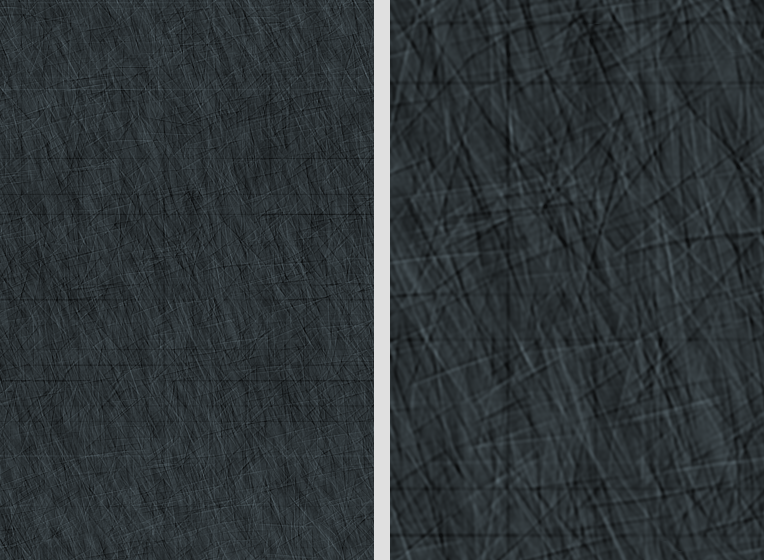
Left: the whole. Right: its middle third, enlarged.
This texture is drawn by a Shadertoy shader. Its source:

```glsl
// A dark slate surface covered with fine crossing scratches, mostly steep ones.
// Layers of short embossed strokes, each at its own angle, are summed over
// slanted grain, then straight horizontal and vertical hairlines are added.

#define TINT vec3(0.868, 1.0, 1.06)
#define BASE_LEVEL 0.2
#define SCRATCH_LAYERS 26
#define STEEP_LAYERS 16
#define STEEP_ANGLE 1.9
#define ROW_SPACING 0.009
#define LINE_WIDTH 0.002
#define SCRATCH_CONTRAST 0.058
#define GRAIN_CONTRAST 0.085
#define HAIRLINE_CONTRAST 0.08

vec4 hash4(vec2 p) {
    vec4 q = fract(p.xyxy * vec4(0.1031, 0.1030, 0.0973, 0.1099));
    q += dot(q, q.wzxy + 33.33);
    return fract((q.xxyz + q.yzzw) * q.zywx);
}

// Value noise, centred on zero.
float noise(vec2 p) {
    vec2 i = floor(p), f = fract(p);
    f = f * f * (3.0 - 2.0 * f);
    float low = mix(hash4(i).x, hash4(i + vec2(1, 0)).x, f.x);
    float high = mix(hash4(i + vec2(0, 1)).x, hash4(i + vec2(1, 1)).x, f.x);
    return mix(low, high, f.y) - 0.5;
}

vec2 rotate(vec2 p, float angle) {
    float c = cos(angle), s = sin(angle);
    return vec2(c * p.x + s * p.y, c * p.y - s * p.x);
}

float stroke(float d, float width) {
    return 1.0 - smoothstep(0.0, width, abs(d));
}

// One layer of tapered, slightly bowed strokes running along x.
float scratchLayer(vec2 p, float strokeLength, float seed, float lightShare, float width) {
    float y = p.y / ROW_SPACING;
    float sum = 0.0;
    for (int r = -2; r <= 2; r++) {
        float row = floor(y) + float(r);
        float x = p.x / strokeLength + hash4(vec2(row, seed + 3.0)).x;
        vec4 shape = hash4(vec2(floor(x) + seed, row));
        float strength = hash4(vec2(row + 51.0, floor(x) + seed)).y;
        float u = fract(x) - 0.5;
        float centre = row + 0.5 + (shape.x - 0.5) * 0.9
                     + (shape.y - 0.5) * 3.2 * u * 0.5
                     + (shape.z - 0.5) * 0.8 * u * u;
        float d = (y - centre) * ROW_SPACING;
        float relief = stroke(d, width) - 0.5 * stroke(d - 0.0022, width);
        float taper = 1.0 - smoothstep(0.15, 0.5, abs(u));
        float tone = shape.w < lightShare ? 1.0 : -1.0;
        sum += tone * relief * taper * pow(strength, 4.0);
    }
    return sum;
}

// Long straight lines; across is the axis they are spread over.
float hairlines(float across, float along, float seed, float rarity, float lightShare, float width) {
    float row = floor(across / ROW_SPACING);
    vec4 h = hash4(vec2(row, seed));
    float d = (fract(across / ROW_SPACING) - mix(0.25, 0.75, h.x)) * ROW_SPACING;
    float fade = 0.75 + noise(vec2(along * 5.0 + h.z * 40.0, row));
    float tone = h.w < lightShare ? 1.0 : -1.0;
    return tone * stroke(d, width) * pow(h.y, rarity) * fade;
}

void mainImage(out vec4 fragColor, in vec2 fragCoord) {
    vec2 p = fragCoord / iResolution.y;
    float width = max(LINE_WIDTH, 1.0 / iResolution.y);
    float top = smoothstep(0.75, 1.0, p.y);
    float middle = 1.0 - smoothstep(0.1, 0.5, abs(p.y - 0.48));

    // Broad shading
    float level = BASE_LEVEL + 0.025 * noise(p * 4.0 + 9.0) + 0.004 - 0.009 * middle;

    // Slanted grain and fine tooth
    vec2 warp = 0.03 * vec2(noise(p * 5.0 + 20.0), noise(p * 5.0 + 70.0));
    vec2 slant = rotate(p + warp, STEEP_ANGLE) + 5.0;
    float grain = noise(slant * vec2(28.0, 120.0))
                + 0.7 * noise(slant * vec2(70.0, 260.0) + 31.0);
    level += GRAIN_CONTRAST * 0.8 * grain + 0.03 * noise(p * 400.0);

    // Scratches: a steep family, then strokes in any direction
    float lightShare = 0.55 - 0.12 * middle;
    float scratches = 0.0;
    for (int i = 0; i < SCRATCH_LAYERS; i++) {
        vec4 h = hash4(vec2(float(i) + 1.0, 7.0));
        float angle = i < STEEP_LAYERS ? STEEP_ANGLE + (h.x - 0.5) * 0.75 : h.x * 3.14159;
        vec2 q = rotate(p + warp * (h.y - 0.5) * 4.0, angle) + 3.0 + h.zw;
        float strokeLength = mix(0.05, 0.2, h.z * h.z);
        scratches += scratchLayer(q, strokeLength, float(i) * 31.0, lightShare, width);
    }
    level += SCRATCH_CONTRAST * scratches;

    // Hairlines: light ones gather near the top
    float lines = hairlines(p.y, p.x, 11.0, mix(6.0, 3.5, top), mix(0.3, 0.85, top), width)
                + hairlines(p.x, p.y, 23.0, 6.0, 0.4, width);
    level += HAIRLINE_CONTRAST * lines;

    fragColor = vec4(TINT * clamp(level, 0.05, 0.5), 1.0);
}
```
